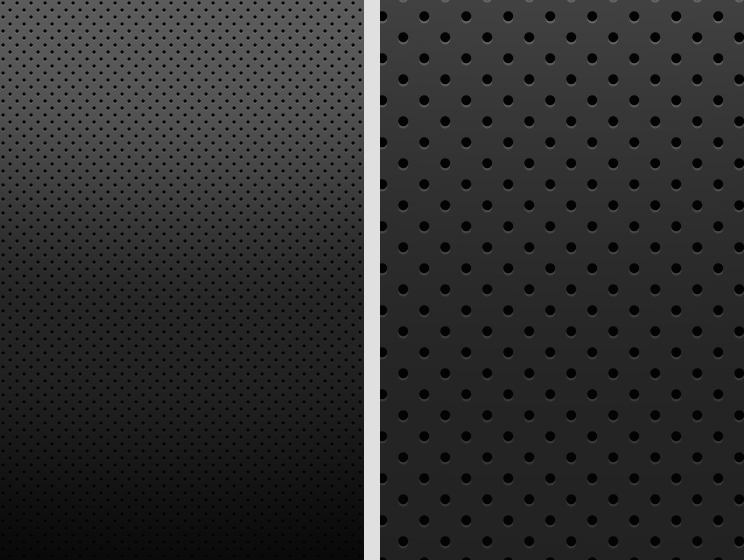
Left, the full canvas; right, a detail of the centre.
Write a Shadertoy shader that draws this pattern.

```glsl
#define REPEATS vec2(26.0, 40.0)
#define LATTICE_ORIGIN vec2(0.22, 0.78)
#define HOLE_RADIUS 0.118
#define RIM_DROP 0.055
#define RIM_GAIN 0.55
#define HOLE_SHADE 0.012
#define SHEEN_BEND 0.035

// Vector to the nearest hole of a staggered lattice
vec2 nearestHole(vec2 cell) {
    vec2 corner = fract(cell + 0.5) - 0.5;
    vec2 center = fract(cell) - 0.5;
    return dot(corner, corner) < dot(center, center) ? corner : center;
}

float discMask(vec2 p, float radius, float blur) {
    return 1.0 - smoothstep(-blur, blur, length(p) - radius);
}

// Soft light falling from above, drooping toward both sides
float panelShade(vec2 uv) {
    float side = 2.0 * uv.x - 1.0;
    float height = uv.y - SHEEN_BEND * (side * side - 0.33);
    float lower = mix(0.022, 0.14, smoothstep(-0.12, 0.42, height));
    float upper = 0.20 * smoothstep(0.40, 0.90, height);
    return lower + upper + 0.015 * smoothstep(0.85, 1.0, uv.y);
}

void mainImage(out vec4 fragColor, in vec2 fragCoord) {
    vec2 uv = fragCoord / iResolution.xy;
    vec2 toHole = nearestHole(uv * REPEATS - LATTICE_ORIGIN);
    float blur = 0.65 * REPEATS.x / iResolution.x;

    float shade = panelShade(uv);

    // Lit lower lip, then the punched hole over it
    float lip = discMask(toHole + vec2(0.0, RIM_DROP), HOLE_RADIUS, blur);
    shade *= 1.0 + RIM_GAIN * lip;
    float hole = discMask(toHole, HOLE_RADIUS, blur);
    shade = mix(shade, HOLE_SHADE, hole);

    fragColor = vec4(vec3(shade), 1.0);
}
```
